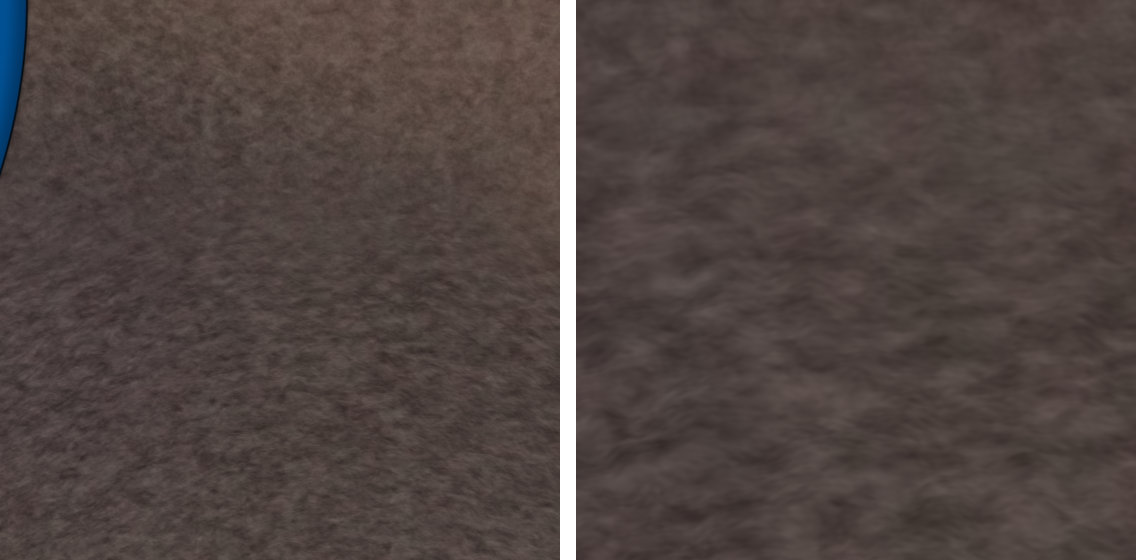
Left, the full canvas; right, a detail of the centre.
This texture is drawn by a WebGL 1 fragment shader. Its source:

```glsl
precision highp float;
// Soft, worn brown ground with fine blurred grain, warmer toward the top right,
// and the edge of a large blue disc with a dark rim at the upper left.
// The grain is layered value noise, round at the top and slanted streaks below.

uniform vec2 u_resolution;

float hash(vec2 p) {
    return fract(sin(dot(p, vec2(127.1, 311.7))) * 43758.5453);
}

float noise(vec2 p) {
    vec2 cell = floor(p);
    vec2 f = fract(p);
    f = f * f * (3.0 - 2.0 * f);
    float low = mix(hash(cell), hash(cell + vec2(1.0, 0.0)), f.x);
    float high = mix(hash(cell + vec2(0.0, 1.0)), hash(cell + vec2(1.0, 1.0)), f.x);
    return mix(low, high, f.y);
}

// Sum of octaves centred on zero, each turned a little to hide the lattice.
float grain(vec2 p) {
    float sum = 0.0;
    float weight = 0.36;
    mat2 turn = mat2(0.96, 0.28, -0.28, 0.96);
    for (int i = 0; i < 4; i++) {
        sum += weight * (noise(p) - 0.5);
        p = turn * p * 1.75 + 17.3;
        weight *= 0.76;
    }
    return sum;
}

vec3 groundColor(vec2 uv) {
    // Broad light: dim in the middle, warm along the top and at the right
    float cloud = noise(uv * 4.0 + 3.0) - 0.5;
    float warmth = smoothstep(0.62, 1.08, uv.y + 0.22 * (uv.x - 0.5) + 0.10 * cloud);
    warmth = max(warmth, 0.8 * smoothstep(0.45, 0.0, length((uv - vec2(1.04, 0.76)) * vec2(1.3, 1.0))));
    vec3 color = mix(vec3(0.300, 0.256, 0.243), vec3(0.385, 0.312, 0.278), warmth);
    float violet = smoothstep(0.5, 0.0, length(uv - vec2(0.08, 0.42)));
    color += violet * vec3(0.000, -0.004, 0.012);
    color += 0.015 * cloud + 0.010 * smoothstep(0.35, 0.0, uv.y);

    // Grain: bend the grid, then blend round specks into slanted streaks
    vec2 p = uv + 0.007 * vec2(noise(uv * 38.0), noise(uv * 38.0 + 51.0));
    float slant = mix(0.45, 0.12, uv.x);
    vec2 along = vec2(p.x + slant * p.y, p.y - slant * p.x);
    float streaks = grain(along * vec2(44.0, 80.0));
    float specks = grain(p * vec2(56.0, 62.0) + 90.0);
    float speckle = mix(streaks, specks, smoothstep(0.4, 0.85, uv.y));
    float strength = mix(0.23, 0.18, warmth);
    color += speckle * strength * vec3(1.0, 0.96, 0.94);

    // Sparse pale flecks and dark pits
    float patches = noise(along * vec2(40.0, 66.0) + 140.0);
    color += 0.035 * smoothstep(0.82, 1.0, patches);
    color -= 0.035 * smoothstep(0.18, 0.0, patches);

    // Faint reddish and greenish drift
    float tint = noise(p * 30.0 + 200.0) - 0.5;
    return color + tint * vec3(0.012, -0.006, 0.002);
}

void main() {
    vec2 uv = gl_FragCoord.xy / u_resolution;
    float pixel = 1.0 / min(u_resolution.x, u_resolution.y);
    vec3 color = groundColor(uv);

    // Disc: signed distance is negative inside
    float edge = length(uv - vec2(-0.972, 1.0)) - 1.022;
    vec3 blue = mix(vec3(0.005, 0.215, 0.405), vec3(0.005, 0.315, 0.575),
                    smoothstep(0.0, 0.045, -edge));
    vec3 rim = vec3(0.015, 0.050, 0.085);
    color *= 1.0 - 0.18 * smoothstep(0.008, 0.0, edge);
    color = mix(color, rim, smoothstep(pixel, -pixel, edge));
    color = mix(color, blue, smoothstep(pixel, -pixel, edge + 0.0035));

    gl_FragColor = vec4(color, 1.0);
}
```
